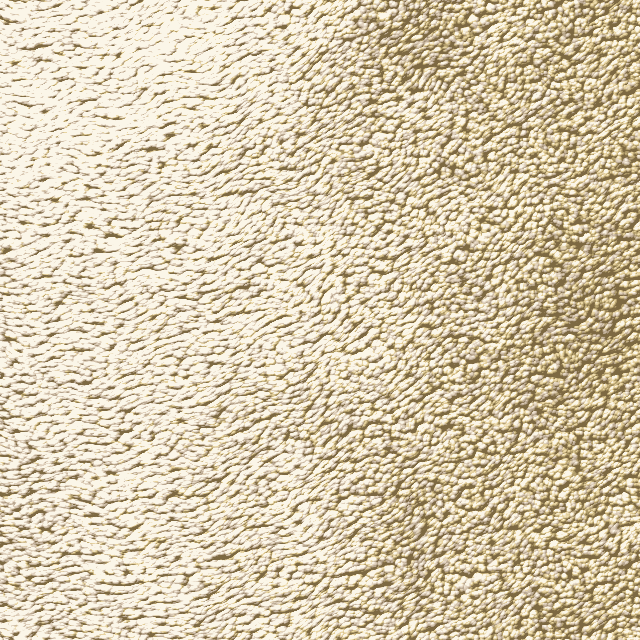
Write a WebGL 2 fragment shader that draws this texture.

```glsl
#version 300 es
precision highp float;

uniform vec2 u_resolution;
out vec4 fragColor;

#define GRAINS 92.0        // pebbles across the canvas
#define FINE_RATIO 1.75    // frequency of the small wrinkles
#define SOFTNESS 11.0      // higher gives sharper creases
#define RELIEF 0.84        // strength of the slanted light
#define CREASE 0.92        // darkness between pebbles
#define FINE_GAIN 0.6      // weight of the small wrinkles
#define SPARKLE 0.30       // brightness change per pebble
#define MEAN_DEPTH 0.15    // typical depth, kept at zero tone
#define LIGHT_DIR vec2(-0.45, 0.89)

const vec3 SHADOW = vec3(0.49, 0.41, 0.26);
const vec3 MID_GREY = vec3(0.73, 0.66, 0.57);
const vec3 MID_GOLD = vec3(0.69, 0.61, 0.41);
const vec3 PALE_GREY = vec3(0.88, 0.82, 0.74);
const vec3 PALE_GOLD = vec3(0.91, 0.83, 0.63);
const vec3 GLINT = vec3(0.985, 0.965, 0.91);

vec3 hash3(vec2 cell) {
    vec3 p = fract(cell.xyx * vec3(0.1031, 0.1030, 0.0973));
    p += dot(p, p.yxz + 33.33);
    return fract((p.xxy + p.yzz) * p.zyx);
}

// Soft cellular noise with pebbles drawn out along an axis.
// Returns the offset to the pebble centre, the depth and a random value.
vec4 pebbles(vec2 p, vec2 axis, float stretch) {
    vec2 base = floor(p);
    vec2 across = vec2(-axis.y, axis.x);
    vec4 sum = vec4(0.0);
    for (int j = -2; j <= 2; j++) {
        for (int i = -2; i <= 2; i++) {
            vec2 cell = base + vec2(i, j);
            vec3 rnd = hash3(cell);
            vec2 d = cell + rnd.xy - p;
            vec2 e = vec2(dot(d, axis) / stretch, dot(d, across) * stretch);
            float w = exp(-SOFTNESS * dot(e, e));
            sum += w * vec4(e, 1.0, rnd.z);
        }
    }
    float total = max(sum.z, 1e-9);
    vec2 offset = (sum.x * axis + sum.y * across) / total;
    return vec4(offset, -log(total) / SOFTNESS, sum.w / total);
}

// Lit height of one layer of pebbles, centred on zero
float relief(vec4 g) {
    return -RELIEF * dot(g.xy, LIGHT_DIR) - CREASE * (g.z - MEAN_DEPTH);
}

// Broad soft spot of light or shade
float pool(vec2 uv, vec2 centre, vec2 radius) {
    vec2 d = (uv - centre) / radius;
    return exp(-dot(d, d));
}

// Large reflections: bright on the left, deep gold on the right
float sheen(vec2 uv) {
    float sway = 0.05 * sin(uv.y * 7.0 + 0.8) + 0.03 * sin(uv.y * 15.0 + uv.x * 6.0);
    float tone = mix(0.86, 0.52, smoothstep(0.12, 0.95, uv.x + sway));
    tone += 0.26 * pool(uv, vec2(0.30, 0.94), vec2(0.14, 0.09));
    tone += 0.15 * pool(uv, vec2(0.08, 0.84), vec2(0.16, 0.14));
    tone -= 0.13 * pool(uv, vec2(0.63, 0.93), vec2(0.10, 0.09));
    tone -= 0.10 * pool(uv, vec2(0.90, 0.48), vec2(0.12, 0.22));
    tone -= 0.10 * pool(uv, vec2(0.64, 0.17), vec2(0.08, 0.09));
    tone -= 0.20 * pool(uv, vec2(0.02, 0.16), vec2(0.13, 0.12));
    tone -= 0.14 * pool(uv, vec2(0.01, 0.54), vec2(0.10, 0.06));
    return tone;
}

// Metallic ramp from crease to glint
vec3 foil(float tone, float gold) {
    vec3 c = mix(SHADOW, mix(MID_GREY, MID_GOLD, gold), smoothstep(0.04, 0.34, tone));
    c = mix(c, mix(PALE_GREY, PALE_GOLD, gold), smoothstep(0.36, 0.60, tone));
    return mix(c, GLINT, smoothstep(0.62, 0.82, tone));
}

void main() {
    vec2 uv = gl_FragCoord.xy / min(u_resolution.x, u_resolution.y);

    // Grain direction turns from level to rising towards the right
    float angle = mix(-0.28, 0.62, smoothstep(-0.1, 0.75, uv.x + 0.12 * uv.y));
    angle += 0.10 * sin(uv.x * 17.0 + 2.0 * sin(uv.y * 11.0));
    vec2 axis = vec2(cos(angle), sin(angle));
    float stretch = mix(1.32, 1.08, smoothstep(0.2, 0.9, uv.x));

    // Layered relief
    vec2 p = uv * GRAINS;
    p += 0.35 * vec2(sin(p.y * 0.63 + sin(p.x * 0.31)), sin(p.x * 0.47 + sin(p.y * 0.39)));
    vec4 coarse = pebbles(p, axis, stretch);
    vec4 fine = pebbles(p * FINE_RATIO + 37.0, axis, stretch);
    vec4 mottle = pebbles(uv * 13.0 + 71.0, axis, 1.3);

    float tone = sheen(uv) + relief(coarse) + FINE_GAIN * relief(fine);
    tone += SPARKLE * (coarse.w - 0.5) + 0.14 * (mottle.w - 0.5);

    // Warm flecks, denser on the shaded side
    float warmth = 0.42 + 0.6 * (fine.w - 0.5) + 0.35 * (coarse.w - 0.5);
    warmth += 0.38 * (uv.x - 0.5) + 0.3 * (coarse.z - MEAN_DEPTH);
    float gold = smoothstep(0.33, 0.57, warmth);

    fragColor = vec4(foil(tone, gold), 1.0);
}
```
